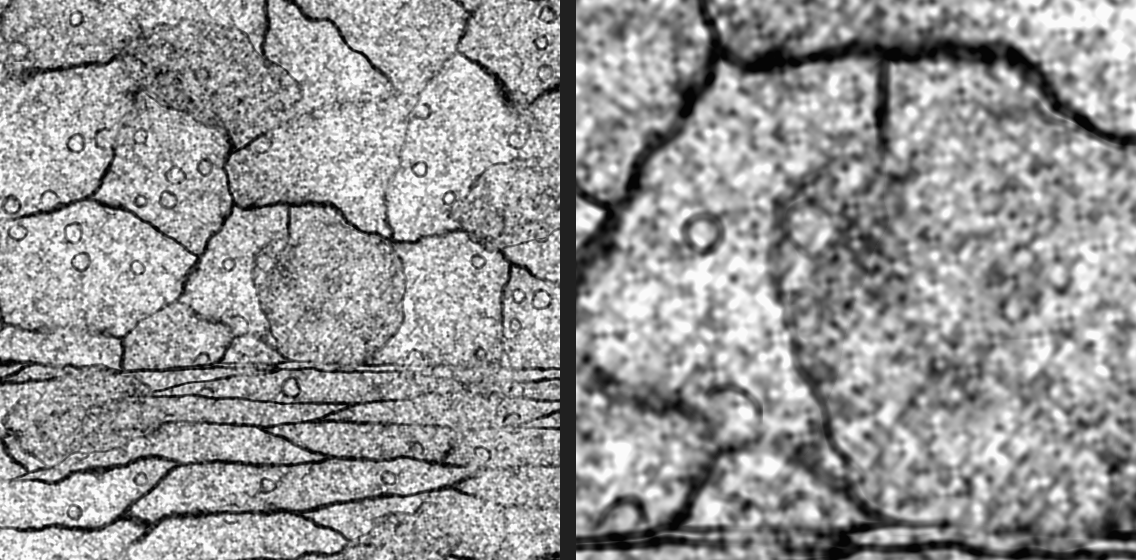
Left: the whole. Right: its middle third, enlarged.
Write a Shadertoy shader that draws this texture.

```glsl
// Electron micrograph of tissue: grainy grey cells, dark membranes, organelles and vesicles.
#define BASE_TONE 0.735
#define GRAIN_SCALE 150.0
#define GRAIN_AMOUNT 0.52
#define MEMBRANE_WIDTH 0.0062
#define MEMBRANE_DARKNESS 0.86
#define CELL_SCALE vec2(4.4, 4.8)
#define LAYER_SCALE vec2(2.3, 12.0)
#define LAYER_TOP 0.36
#define ORGANELLES 5
#define ORGANELLE_SHADE 0.14
#define VESICLE_GRID 18.0

float hash(vec2 p) {
    vec3 q = fract(p.xyx * 0.1031);
    q += dot(q, q.yzx + 33.33);
    return fract((q.x + q.y) * q.z);
}

vec2 hash2(vec2 p) {
    return vec2(hash(p + 17.0), hash(p + 71.0));
}

float noise(vec2 p) {
    vec2 i = floor(p), f = fract(p);
    f = f * f * (3.0 - 2.0 * f);
    return mix(mix(hash(i), hash(i + vec2(1, 0)), f.x),
               mix(hash(i + vec2(0, 1)), hash(i + vec2(1, 1)), f.x), f.y);
}

// Signed noise around zero, two independent channels
vec2 wander(vec2 p) {
    return vec2(noise(p), noise(p + 43.7)) - 0.5;
}

// Distance to the nearest cell wall in canvas units (x) and a random cell tone (y)
vec2 cellWalls(vec2 p, vec2 scale) {
    vec2 s = p * scale, home = floor(s), nearest = vec2(0), nearestId = vec2(0);
    float best = 1e3, wall = 1e3;
    for (int k = 0; k < 9; k++) {
        vec2 id = home + vec2(k % 3 - 1, k / 3 - 1);
        vec2 r = id + hash2(id) - s;
        if (dot(r, r) < best) {
            best = dot(r, r);
            nearest = r;
            nearestId = id;
        }
    }
    for (int k = 0; k < 25; k++) {
        vec2 id = nearestId + vec2(k % 5 - 2, k / 5 - 2);
        vec2 r = id + hash2(id) - s, across = r - nearest;
        if (dot(across, across) > 1e-4) {
            vec2 n = normalize(across);
            wall = min(wall, dot(0.5 * (r + nearest), n) / length(n * scale));
        }
    }
    return vec2(wall, hash(nearestId + 5.0));
}

// Soft dark stroke around a distance of zero
float stroke(float d, float width) {
    return 1.0 - smoothstep(width * 0.3, width * 1.5, abs(d));
}

// Ring (x) and bright core (y) of small scattered vesicles
vec2 vesicles(vec2 p) {
    vec2 g = p * VESICLE_GRID, id = floor(g);
    vec2 offset = (fract(g) - 0.5 - 0.3 * (hash2(id) - 0.5)) / VESICLE_GRID;
    offset += 0.006 * wander(p * 60.0);
    float radius = mix(0.010, 0.017, hash(id + 9.0));
    float cluster = noise(id * 0.3 + 3.0);
    float present = step(hash(id + 29.0), 0.34 * smoothstep(0.35, 0.7, cluster));
    float d = length(offset) - radius;
    return present * vec2(stroke(d, 0.0036), 1.0 - smoothstep(-0.009, -0.003, d));
}

void mainImage(out vec4 fragColor, in vec2 fragCoord) {
    vec2 uv = fragCoord / iResolution.y;
    vec2 fine = wander(uv * 24.0) * 0.020 + wander(uv * 60.0) * 0.007;

    // Large rounded cells above, thin flowing layers below
    vec2 bodyPos = uv + wander(uv * 6.0) * 0.09 + fine;
    vec2 layerPos = uv + vec2(0.0, wander(uv * vec2(4.0, 5.0)).x * 0.06) + fine * 0.7;
    layerPos.y -= 0.11 * smoothstep(0.0, 0.45, uv.x) * (1.0 - smoothstep(0.16, 0.42, uv.y));
    float border = layerPos.y - LAYER_TOP + 0.05 * wander(vec2(uv.x * 4.0, 8.0)).x;
    vec2 cell = border > 0.0 ? cellWalls(bodyPos, CELL_SCALE) : cellWalls(layerPos, LAYER_SCALE);
    float wall = min(cell.x, abs(border));

    // Membranes of uneven thickness and strength
    float width = MEMBRANE_WIDTH * mix(0.7, 1.35, noise(uv * 19.0 + 7.0));
    float strength = mix(0.3, 1.0, smoothstep(0.22, 0.5, noise(uv * 9.0 + 31.0)));
    float membrane = stroke(wall, width) * strength;
    float halo = exp(-wall / 0.018);

    // Dense oval organelles with a faint rim and streaked interior
    float dense = 0.0;
    for (int k = 0; k < ORGANELLES; k++) {
        float n = float(k);
        vec2 q = uv - fract(vec2(0.60, 0.47) + n * vec2(0.78, 0.39)) + fine * 1.5;
        float a = 0.9 * (hash(vec2(n, 4.0)) - 0.5);
        q = mat2(cos(a), -sin(a), sin(a), cos(a)) * q;
        float flatness = n < 0.5 ? 1.0 : 1.35;
        q *= vec2(1.0 / flatness, flatness);
        float d = length(q + wander(uv * 7.0 + n) * 0.04) - (0.13 - 0.013 * n);
        float inside = 1.0 - smoothstep(-0.015, 0.008, d);
        float streaks = smoothstep(0.5, 0.8, noise(q * vec2(22.0, 75.0) + n * 9.0));
        dense = max(dense, inside * (0.85 + 0.6 * streaks));
        membrane *= 1.0 - 0.85 * inside;
        membrane = max(membrane, 0.6 * stroke(d, 0.005) * smoothstep(0.3, 0.6, noise(uv * 11.0)));
    }

    // Vesicles keep clear of the walls
    vec2 vesicle = vesicles(uv) * smoothstep(0.008, 0.02, wall) * (1.0 - 0.5 * min(dense, 1.0));
    membrane = max(membrane, 0.68 * vesicle.x);

    // Cytoplasm shading, then two layers of film-like grain
    float tone = BASE_TONE + 0.10 * (cell.y - 0.5) + 0.16 * wander(uv * 5.0 + 12.0).y;
    tone += 0.16 * wander(uv * 48.0).x + 0.10 * vesicle.y;
    tone -= ORGANELLE_SHADE * dense + 0.10 * halo;
    vec2 turned = mat2(0.8, 0.6, -0.6, 0.8) * uv;
    float grain = noise(uv * GRAIN_SCALE) + noise(turned * GRAIN_SCALE * 1.45 + 90.0) - 1.0;
    tone = tone * (1.0 - MEMBRANE_DARKNESS * membrane);
    tone += GRAIN_AMOUNT * grain * (1.0 - 0.45 * membrane);
    fragColor = vec4(vec3(clamp(tone, 0.02, 0.98)), 1.0);
}
```
